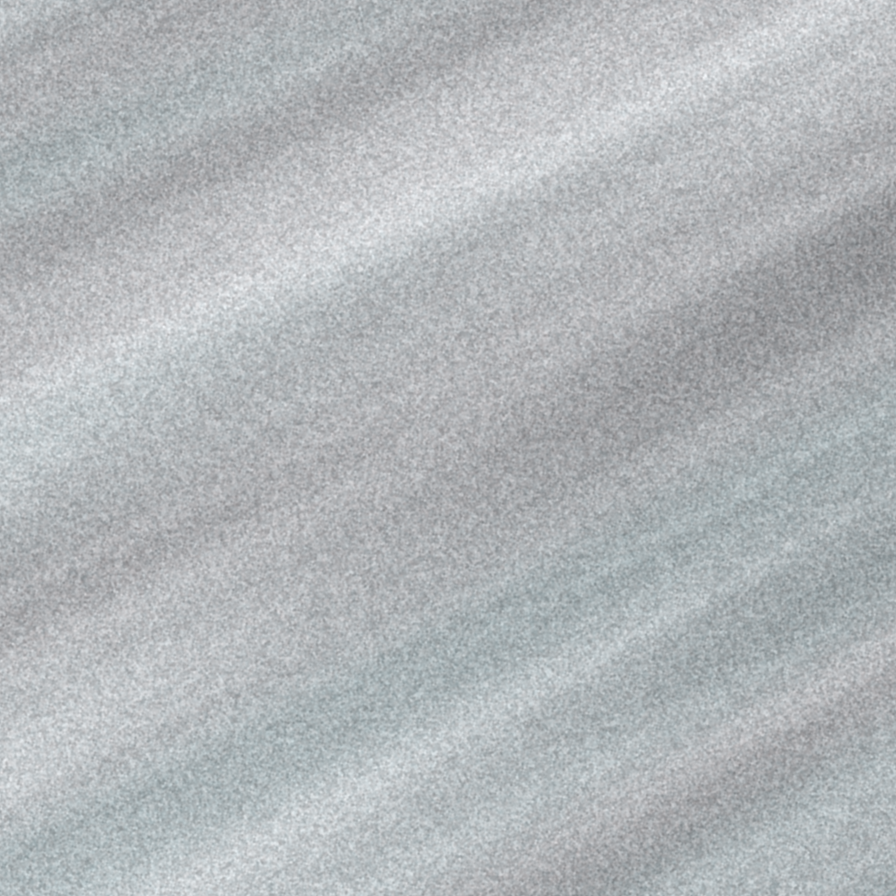
Give the GLSL for this texture, as a Shadertoy shader.

```glsl
const vec3 SILVER = vec3(0.696, 0.716, 0.726);
const vec3 TEAL_TINT = vec3(-0.014, 0.004, 0.005);
const vec3 MAUVE_TINT = vec3(0.006, -0.008, -0.007);

float hash(vec2 p) {
    vec3 q = fract(p.xyx * vec3(0.1031, 0.1030, 0.0973));
    q += dot(q, q.yzx + 33.33);
    return fract((q.x + q.y) * q.z);
}

// Smooth value noise, centred on zero
float noise(vec2 p) {
    vec2 cell = floor(p);
    vec2 f = fract(p);
    f = f * f * (3.0 - 2.0 * f);
    float low = mix(hash(cell), hash(cell + vec2(1.0, 0.0)), f.x);
    float high = mix(hash(cell + vec2(0.0, 1.0)), hash(cell + vec2(1.0, 1.0)), f.x);
    return mix(low, high, f.y) - 0.5;
}

vec2 rotate(vec2 p, float angle) {
    float c = cos(angle);
    float s = sin(angle);
    return vec2(c * p.x + s * p.y, c * p.y - s * p.x);
}

// Coordinates along and across gently fanning, upward-curving streaks
vec2 streakSpace(vec2 uv, float lowerAngle, float upperAngle, float bend) {
    vec2 s = rotate(uv, mix(lowerAngle, upperAngle, uv.y));
    s.y -= bend * s.x * s.x;
    return s;
}

// Layers of stretched noise, from broad bands to thin streaks
float streaks(vec2 s, float strength) {
    float sum = 0.0;
    vec2 scale = vec2(0.8, 6.5);
    for (int i = 0; i < 4; i++) {
        vec2 offset = vec2(23.1, 57.9) * float(i + 1);
        sum += strength * noise(s * scale + offset);
        scale *= vec2(1.3, 1.9);
        strength *= 0.62;
    }
    return sum;
}

// Fine speckle: turned noise layers blend into soft, irregular grains
float grain(vec2 uv, float density, float strength) {
    float sum = 0.0;
    for (int i = 0; i < 3; i++) {
        float layer = float(i);
        sum += noise(rotate(uv, 0.5 + layer) * density + 611.0 * (layer + 1.0));
        density *= 0.87;
    }
    return strength * sum;
}

void mainImage(out vec4 fragColor, in vec2 fragCoord) {
    vec2 uv = fragCoord / iResolution.y;
    vec2 s = streakSpace(uv, 0.47, 0.37, 0.07);

    // Brushed bands, fading darker toward the right
    float light = streaks(s, 0.17) + 0.06 * (0.5 - uv.x);

    // Cool and warm tints drift along the streaks
    float cool = 0.5 + 1.1 * noise(s * vec2(0.9, 11.0) + 93.0) + 0.3 * (0.5 - uv.y);
    vec3 tint = mix(MAUVE_TINT, TEAL_TINT, smoothstep(0.0, 1.0, cool));

    // Neutral speckle with a faint colour variation
    float speckle = grain(uv, 400.0, 0.105);
    float hueShift = grain(uv + 3.7, 300.0, 0.010);

    vec3 color = SILVER + tint + light + speckle;
    color += hueShift * vec3(-1.0, 0.3, 0.6);
    fragColor = vec4(clamp(color, 0.0, 1.0), 1.0);
}
```
